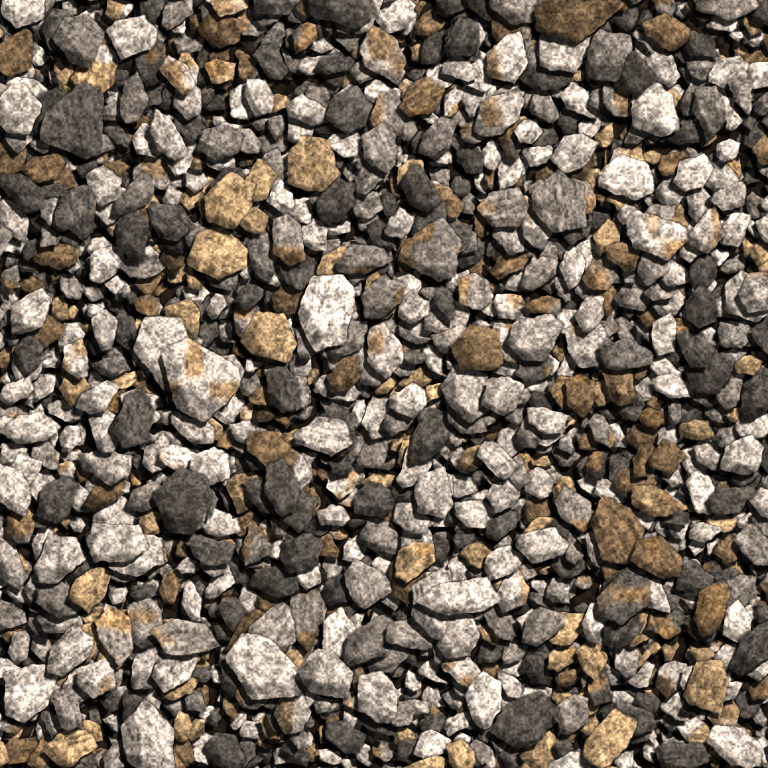
This texture is drawn by a WebGL 1 fragment shader. Its source:

```glsl
precision highp float;
// Sunlit crushed gravel: layers of angular stones on jittered grids, painted
// from small to large. Each stone is a polygon of random half-planes, with
// crisp facets, mineral grain and a shadow cast to the lower left.

uniform vec2 u_resolution;

#define LAYERS 6
#define SIDES 6
#define FINEST_CELLS 36.0
#define LAYER_SCALE 0.81
#define JITTER 0.6
#define CORNER_SHARPNESS 27.0
#define FACET_RELIEF 0.5
#define GRAIN_CONTRAST 1.25
#define SHADOW_LENGTH 0.009
#define SHADOW_DEPTH 0.82
#define EDGE_ROUGHNESS 0.0036

const float TAU = 6.2831853;
const vec3 LIGHT = vec3(0.42, 0.57, 0.71);
const vec3 GAP = vec3(0.14, 0.11, 0.085);
const vec3 PALE = vec3(0.84, 0.775, 0.715);
const vec3 GREY = vec3(0.59, 0.54, 0.495);
const vec3 SLATE = vec3(0.365, 0.335, 0.305);
const vec3 TAN = vec3(0.74, 0.61, 0.45);
const vec3 BROWN = vec3(0.51, 0.41, 0.30);
const vec3 OCHRE = vec3(0.73, 0.54, 0.33);

vec2 hash2(vec2 p) {
  vec3 q = fract(p.xyx * vec3(0.1031, 0.1030, 0.0973));
  q += dot(q, q.yzx + 33.33);
  return fract((q.xx + q.yz) * q.zy);
}

float noise(vec2 p) {
  vec2 i = floor(p), f = fract(p);
  f = f * f * (3.0 - 2.0 * f);
  float bottom = mix(hash2(i).x, hash2(i + vec2(1.0, 0.0)).x, f.x);
  float top = mix(hash2(i + vec2(0.0, 1.0)).x, hash2(i + 1.0).x, f.x);
  return mix(bottom, top, f.y);
}

// Signed edge distance of a unit stone; slope receives its facet tilt.
float stoneEdge(vec2 p, vec2 id, out vec2 slope) {
  float sum = 0.0;
  slope = vec2(0.0);
  for (int k = 0; k < SIDES; k++) {
    vec2 h = hash2(id + 17.3 * float(k + 1));
    float angle = (float(k) + 0.55 * h.x) * TAU / float(SIDES);
    vec2 n = vec2(cos(angle), sin(angle));
    float reach = dot(p, n) / mix(0.72, 1.1, h.y);
    float crease = 1.0 - 0.65 * fract(h.x * 7.0);
    slope += n * smoothstep(crease - 0.12, crease + 0.12, reach);
    sum += exp(CORNER_SHARPNESS * (reach - 1.0));
  }
  return log(sum) / CORNER_SHARPNESS;
}

vec3 mineral(float pick) {
  vec3 color = pick < 0.39 ? PALE : GREY;
  if (pick > 0.61) color = SLATE;
  if (pick > 0.83) color = TAN;
  if (pick > 0.93) color = BROWN;
  return color;
}

// Colour of one stone: base mineral, streaks, grain, stains and sunlight.
vec3 stoneColor(vec2 uv, vec2 local, vec2 slope, vec2 id) {
  vec2 kind = hash2(id + 5.7), trait = hash2(id + 91.2);
  float grain = 0.25 * noise(uv * 95.0 + id) + 0.35 * noise(uv * 210.0)
              + 0.4 * noise(uv * 390.0);
  float streak = noise(local * vec2(60.0, 290.0) + id) - 0.5;
  float stain = smoothstep(0.5, 0.75, noise(uv * 32.0 + id * 3.1));
  vec3 base = mineral(kind.x) * mix(0.88, 1.1, kind.y);
  base = mix(base, OCHRE * (0.65 + 0.4 * kind.y), stain * step(0.8, trait.x) * 0.7);
  base *= 1.0 + GRAIN_CONTRAST * (grain - 0.5) + 0.5 * trait.y * streak;
  vec2 bump = vec2(noise(uv * 130.0 + 9.0), noise(uv * 130.0 + 47.0)) - 0.5;
  vec2 tilt = 0.3 * (trait - 0.5);
  vec3 normal = normalize(vec3(slope * FACET_RELIEF + tilt + 0.45 * bump, 1.0));
  float sun = 0.36 + 0.92 * max(dot(normal, LIGHT), 0.0);
  return base * min(sun, 1.1);
}

void main() {
  vec2 uv = gl_FragCoord.xy / u_resolution.y;
  float pixel = 1.0 / u_resolution.y;
  vec2 rough = vec2(noise(uv * 75.0), noise(uv * 75.0 + 31.0)) - 0.5;
  rough += 0.5 * (vec2(noise(uv * 190.0), noise(uv * 190.0 + 13.0)) - 0.5);
  vec2 pos = uv + EDGE_ROUGHNESS * rough;
  vec3 color = GAP * (0.6 + 0.9 * noise(uv * 150.0));

  for (int l = 0; l < LAYERS; l++) {
    float level = float(l);
    float cells = FINEST_CELLS * pow(LAYER_SCALE, level);
    float presence = pow(1.0 - level / float(LAYERS), 1.25);
    vec2 home = floor(pos * cells);
    for (int c = 0; c < 9; c++) {
      float row = floor((float(c) + 0.5) / 3.0);
      vec2 cell = home + vec2(float(c) - 3.0 * row, row) - 1.0;
      vec2 id = cell + 61.0 * (level + 1.0);
      vec2 form = hash2(id + 40.9), turn = hash2(id + 73.6);
      if (turn.y > presence) continue;
      vec2 center = (cell + 0.5 + JITTER * (hash2(id) - 0.5)) / cells;
      float radius = mix(0.42, 0.62, form.x) / cells;
      vec2 offset = pos - center;
      if (length(offset) > 1.9 * radius + SHADOW_LENGTH) continue;

      float angle = turn.x * TAU;
      mat2 spin = mat2(cos(angle), -sin(angle), sin(angle), cos(angle));
      vec2 size = radius * vec2(1.15, mix(0.62, 0.98, form.y));
      vec2 slope, unused;
      vec2 local = spin * offset;
      vec2 toSun = spin * (normalize(LIGHT.xy) * SHADOW_LENGTH);
      float edge = stoneEdge(local / size, id, slope) * size.y;
      float shadowEdge = stoneEdge((local + toSun) / size, id, unused) * size.y;

      // Shade what lies beneath, then lay the stone over it.
      float shadow = 1.0 - smoothstep(-0.0015, 0.0015, shadowEdge);
      float contact = 0.45 * (1.0 - smoothstep(0.0, 0.0035, edge));
      color *= 1.0 - SHADOW_DEPTH * max(shadow, contact);
      float cover = 1.0 - smoothstep(-pixel, pixel, edge);
      if (cover > 0.0)
        color = mix(color, stoneColor(uv, local, slope * spin, id), cover);
    }
  }
  gl_FragColor = vec4(clamp(color, 0.0, 1.0), 1.0);
}
```
